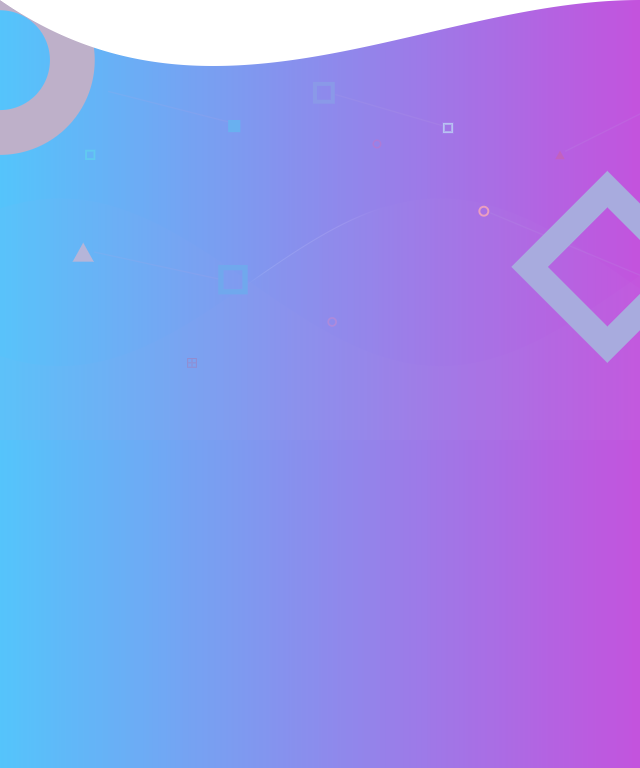
A Shadertoy shader for this background:

```glsl
// A blue to magenta backdrop under a white swoosh, with a ring, a diamond and
// faint crossing waves. Distance functions place every shape; small marks and
// links are drawn in loops. Lengths are in canvas widths, y runs down from the top.

const vec3 BLUE = vec3(0.33, 0.77, 0.985);
const vec3 MAGENTA = vec3(0.765, 0.325, 0.868);
const vec3 WHITE = vec3(1.0);
const vec3 VEIL = vec3(0.72, 0.64, 0.88);
const vec3 RING_COLOR = vec3(0.745, 0.69, 0.79);
const vec3 DIAMOND_COLOR = vec3(0.66, 0.67, 0.87);

const float SWOOSH_DEPTH = 0.696;
const vec2 RING_CENTER = vec2(0.0, 0.094);
const vec2 RING_RADII = vec2(0.078, 0.148);       // inner, outer
const vec2 DIAMOND_CENTER = vec2(0.949, 0.417);
const vec2 DIAMOND_REACH = vec2(0.093, 0.150);    // inner, outer half diagonal
const float WAVE_MID = 0.441;
const float WAVE_HEIGHT = 0.131;
const float WAVE_PEAK = 0.094;
const float WAVE_SPAN = 0.594;                    // half a period
const float WAVE_FLOOR = 0.6875;
const float VEIL_ALPHA = 0.04;
const float BAND_COUNT = 64.0;
const float BAND_SHIFT = 0.014;
const float LINK_ALPHA = 0.10;
const float STROKE = 0.36;                        // share of a mark's size

const float SQUARE = 0.0, BLOCK = 1.0, CIRCLE = 2.0, TRIANGLE = 3.0, WINDOW = 4.0;
const int MARKS = 11;
const int LINKS = 5;

// x, y, half size, kind
const vec4 MARK[MARKS] = vec4[](
    vec4(0.506, 0.145, 0.017, SQUARE), vec4(0.364, 0.437, 0.023, SQUARE),
    vec4(0.366, 0.197, 0.0095, BLOCK), vec4(0.700, 0.200, 0.008, SQUARE),
    vec4(0.141, 0.242, 0.008, SQUARE), vec4(0.300, 0.567, 0.0075, WINDOW),
    vec4(0.589, 0.225, 0.007, CIRCLE), vec4(0.756, 0.330, 0.0085, CIRCLE),
    vec4(0.519, 0.503, 0.0075, CIRCLE), vec4(0.130, 0.394, 0.0165, TRIANGLE),
    vec4(0.875, 0.242, 0.0075, TRIANGLE));
const vec3 MARK_COLOR[MARKS] = vec3[](
    vec3(0.54, 0.60, 0.91), vec3(0.44, 0.66, 0.93), vec3(0.41, 0.69, 0.94),
    vec3(0.72, 0.76, 0.95), vec3(0.38, 0.79, 0.94), vec3(0.58, 0.54, 0.80),
    vec3(0.68, 0.48, 0.84), vec3(0.92, 0.62, 0.75), vec3(0.68, 0.54, 0.86),
    vec3(0.71, 0.71, 0.85), vec3(0.76, 0.38, 0.75));
// start, end
const vec4 LINK[LINKS] = vec4[](
    vec4(0.148, 0.394, 0.342, 0.436), vec4(0.170, 0.143, 0.355, 0.190),
    vec4(0.525, 0.148, 0.690, 0.196), vec4(0.884, 0.236, 1.000, 0.178),
    vec4(0.767, 0.333, 1.000, 0.430));

float hash(float n) {
    n = fract(n * 0.1031);
    n *= n + 33.33;
    return fract(n * (n + n));
}

// Antialiased coverage of a signed distance
float cover(float d) { return clamp(0.5 - d * iResolution.x, 0.0, 1.0); }

float boxDist(vec2 p, float r) { return max(abs(p.x), abs(p.y)) - r; }

// Outline lying inside the edge of a shape
float hollow(float d, float width) { return max(d, -d - width); }

float markDist(vec2 p, float size, float kind) {
    float box = boxDist(p, size), width = size * STROKE;
    if (kind == BLOCK) return box;
    if (kind == CIRCLE) return hollow(length(p) - size, width);
    if (kind == TRIANGLE) {
        float side = dot(vec2(abs(p.x), p.y + 0.9 * size), vec2(0.874, -0.485));
        return max(p.y - 0.9 * size, side);
    }
    float frame = hollow(box, width);
    if (kind == WINDOW) {
        float bars = min(abs(p.x), abs(p.y)) - 0.1 * size;
        frame = min(hollow(box, 0.2 * size), max(box, bars));
    }
    return frame;
}

float segmentDist(vec2 p, vec2 a, vec2 b) {
    vec2 ab = b - a;
    return length(p - a - ab * clamp(dot(p - a, ab) / dot(ab, ab), 0.0, 1.0));
}

void mainImage(out vec4 fragColor, in vec2 fragCoord) {
    vec2 p = vec2(fragCoord.x, iResolution.y - fragCoord.y) / iResolution.x;

    // Gradient with faint vertical bands
    float band = hash(floor(p.x * BAND_COUNT) + 7.0) - 0.5;
    vec3 color = mix(BLUE, MAGENTA, clamp(p.x + band * BAND_SHIFT, 0.0, 1.0));

    // Two mirrored waves, filled down to a shared floor
    float swing = WAVE_HEIGHT * cos(3.14159 * (p.x - WAVE_PEAK) / WAVE_SPAN);
    for (float flip = -1.0; flip < 2.0; flip += 2.0) {
        float top = WAVE_MID + flip * swing;
        color = mix(color, VEIL, VEIL_ALPHA * cover(max(top - p.y, p.y - WAVE_FLOOR)));
    }
    float crest = cover(abs(p.y - WAVE_MID - swing) - 0.001);
    crest *= smoothstep(0.38, 0.42, p.x) * (1.0 - smoothstep(0.52, 0.61, p.x));
    color = mix(color, WHITE, LINK_ALPHA * crest);

    // Links and small marks
    for (int i = 0; i < LINKS; i++) {
        float d = segmentDist(p, LINK[i].xy, LINK[i].zw) - 0.001;
        color = mix(color, VEIL, 1.5 * LINK_ALPHA * cover(d));
    }
    for (int i = 0; i < MARKS; i++) {
        vec4 m = MARK[i];
        color = mix(color, MARK_COLOR[i], cover(markDist(p - m.xy, m.z, m.w)));
    }

    // Large ring and diamond
    float ring = hollow(length(p - RING_CENTER) - RING_RADII.y, RING_RADII.y - RING_RADII.x);
    color = mix(color, RING_COLOR, cover(ring));
    vec2 q = abs(p - DIAMOND_CENTER);
    float reach = q.x + q.y;
    float diamond = max(reach - DIAMOND_REACH.y, DIAMOND_REACH.x - reach) * 0.7071;
    color = mix(color, DIAMOND_COLOR, cover(diamond));

    // White swoosh along the top
    float edge = SWOOSH_DEPTH * p.x * (1.0 - p.x) * (1.0 - p.x);
    color = mix(color, WHITE, cover(p.y - edge));
    fragColor = vec4(color, 1.0);
}
```
